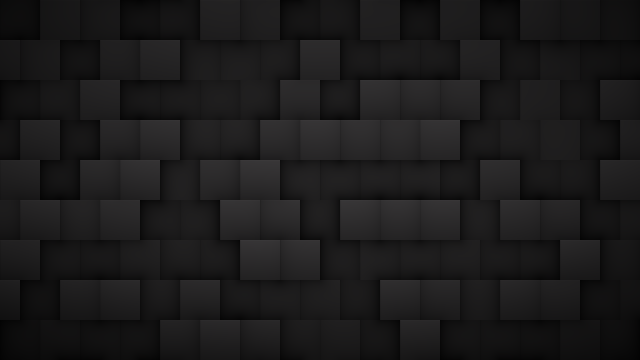
Write a WebGL 2 fragment shader that draws this background.

```glsl
#version 300 es
precision highp float;

#define GRID vec2(16.0, 9.0)
#define RAISED_SHARE 0.48
#define LOW_COLOR vec3(0.156, 0.151, 0.153)
#define HIGH_COLOR vec3(0.196, 0.190, 0.194)
#define SHADOW_SIZE 0.20
#define SHADOW_DEPTH 0.62
#define CONTACT 0.22
#define SEAM_WIDTH 0.04
#define SEAM_DEPTH 0.12
#define VIGNETTE 1.45

uniform vec2 u_resolution;
out vec4 fragColor;

float hash(vec2 cell) {
    uvec2 q = uvec2(ivec2(cell) + 64);
    uint n = q.x * 1597u + q.y * 51749u;
    n = (n ^ (n >> 7)) * 747796405u;
    n = (n ^ (n >> 15)) * 277803737u;
    n ^= n >> 13;
    return float(n & 65535u) / 65535.0;
}

// Two levels with wide variation inside each
float tileHeight(vec2 cell) {
    float r = hash(cell);
    return 0.6 * r + 0.4 * step(1.0 - RAISED_SHARE, r);
}

// Every second row slides by half a tile
float rowShift(float row) {
    return 0.5 * mod(row, 2.0);
}

vec2 cellAt(float x, float row) {
    return vec2(floor(x - rowShift(row)), row);
}

vec2 cellCenter(vec2 cell) {
    return cell + 0.5 + vec2(rowShift(cell.y), 0.0);
}

// Soft shadow from higher neighbours, plus contact shade beside and below
float neighbourLight(vec2 p, vec2 cell, float height) {
    float light = 1.0;
    for (int j = -1; j <= 1; j++) {
        vec2 nearest = cellAt(p.x, cell.y + float(j));
        float contact = j == 1 ? 0.0 : CONTACT;
        for (int i = -1; i <= 1; i++) {
            vec2 other = nearest + vec2(float(i), 0.0);
            if (other == cell) continue;
            float gap = clamp(tileHeight(other) - height + contact, 0.0, 1.0);
            vec2 outside = max(abs(p - cellCenter(other)) - 0.5, 0.0);
            light *= 1.0 - SHADOW_DEPTH * gap * exp(-length(outside) / SHADOW_SIZE);
        }
    }
    return light;
}

vec3 tileColor(vec2 p) {
    vec2 cell = cellAt(p.x, floor(p.y));
    vec2 local = p - cellCenter(cell) + 0.5;
    float height = tileHeight(cell);

    // Raised faces catch light along the top
    float slope = mix(0.94, mix(0.78, 1.16, local.y), height);
    vec3 face = mix(LOW_COLOR, HIGH_COLOR, height) * slope;
    float rim = smoothstep(1.0 - SEAM_WIDTH, 1.0, local.y) * height;
    face *= 1.0 + 0.08 * rim;

    // Thin dark seam on the left side
    float seam = 1.0 - smoothstep(0.0, SEAM_WIDTH, local.x);
    return face * neighbourLight(p, cell, height) * (1.0 - SEAM_DEPTH * seam);
}

void main() {
    // Four samples smooth the tile edges
    vec3 color = vec3(0.0);
    for (int k = 0; k < 4; k++) {
        vec2 offset = vec2(float(k % 2), float(k / 2)) * 0.5 - 0.25;
        color += 0.25 * tileColor((gl_FragCoord.xy + offset) / u_resolution * GRID);
    }

    // Darkened corners
    vec2 fromCenter = gl_FragCoord.xy / u_resolution - 0.5;
    color *= 1.0 - VIGNETTE * dot(fromCenter, fromCenter);
    fragColor = vec4(color, 1.0);
}
```
